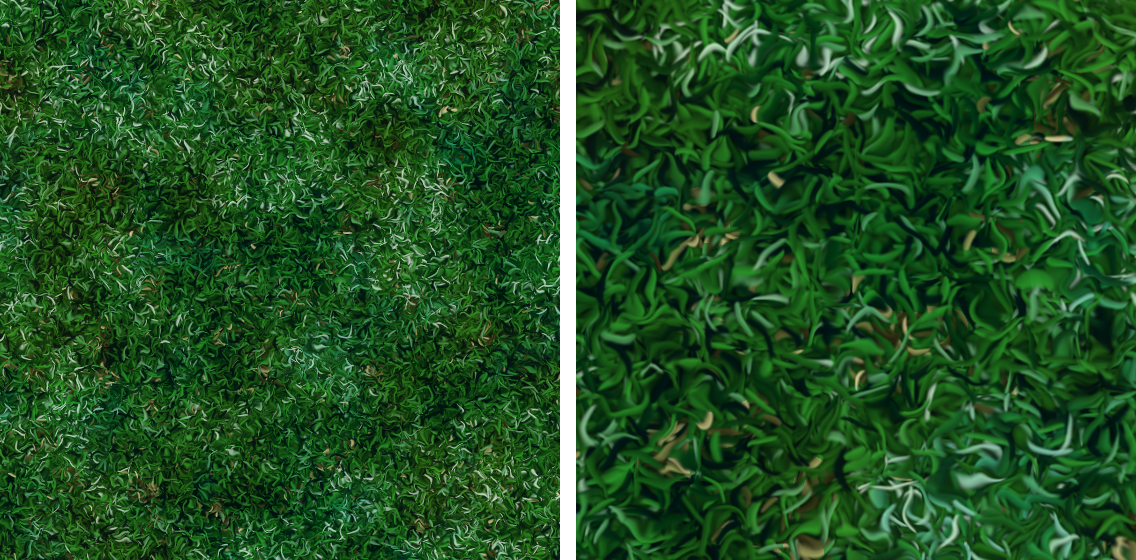
Left: the whole. Right: its middle third, enlarged.
Reproduce this texture procedurally as a Shadertoy shader.

```glsl
const vec3 SHADOW = vec3(0.00, 0.07, 0.06);
const vec3 DEEP   = vec3(0.03, 0.18, 0.05);
const vec3 MID    = vec3(0.10, 0.32, 0.07);
const vec3 LEAF   = vec3(0.15, 0.46, 0.12);
const vec3 SAGE   = vec3(0.30, 0.52, 0.33);
const vec3 PALE   = vec3(0.60, 0.68, 0.60);
const vec3 SOIL   = vec3(0.20, 0.17, 0.06);
const vec3 STRAW  = vec3(0.80, 0.68, 0.48);
const vec3 TEAL   = vec3(0.02, 0.27, 0.23);
const vec3 GAIN   = vec3(1.10, 1.13, 1.10);

const int   LAYERS      = 12;
const float CELLS       = 50.0;    // blade cells across the canvas
const float HALF_LENGTH = 0.0165;  // longest blade
const float HALF_WIDTH  = 0.0026;  // widest blade
const float MAX_BEND    = 0.45;
const float CLUMP_CELLS = 4.0;     // cells that share a rough direction
const float SPREAD      = 3.4;     // angle range inside a clump
const float CONTACT     = 0.15;    // strength of the shadow under a blade
const float WIGGLE      = 0.009;   // crookedness of the blades
const float LIGHT_RANGE = 0.50;    // tone range of the broad patches

// Integer hash: four values in 0..1
vec4 hash4(ivec4 key) {
    uvec4 v = uvec4(key + 4096) * 1664525u + 1013904223u;
    v += v.yzxy * v.wxyz;
    v ^= v >> 16u;
    v += v.yzxy * v.wxyz;
    return vec4(v >> 8u) / exp2(24.0);
}

float valueNoise(vec2 p, int seed) {
    ivec2 i = ivec2(floor(p));
    vec2 f = fract(p);
    f = f * f * (3.0 - 2.0 * f);
    float a = hash4(ivec4(i, seed, 7)).x;
    float b = hash4(ivec4(i + ivec2(1, 0), seed, 7)).x;
    float c = hash4(ivec4(i + ivec2(0, 1), seed, 7)).x;
    float d = hash4(ivec4(i + ivec2(1, 1), seed, 7)).x;
    return mix(mix(a, b, f.x), mix(c, d, f.x), f.y);
}

float patches(vec2 p, int seed) {
    return 0.6 * valueNoise(p, seed) + 0.4 * valueNoise(p * 2.3 + 5.7, seed + 1);
}

// Ramp from shaded to sunlit grass
vec3 grassColor(float tone) {
    vec3 c = mix(SHADOW, DEEP, smoothstep(0.06, 0.16, tone));
    c = mix(c, MID,  smoothstep(0.22, 0.38, tone));
    c = mix(c, LEAF, smoothstep(0.54, 0.70, tone));
    c = mix(c, SAGE, smoothstep(0.78, 0.87, tone));
    return mix(c, PALE, smoothstep(0.90, 0.98, tone));
}

// Bent tapered blade: x = cover, y = contact shadow, z = side from -1 to 1
vec3 blade(vec2 p, float angle, float halfLength, float width, float bend, float soft) {
    float c = cos(angle), s = sin(angle);
    p = vec2(c * p.x + s * p.y, c * p.y - s * p.x);
    float along = p.x / halfLength;
    if (abs(along) > 1.0) return vec3(0.0);
    float slope = 2.0 * bend * along;
    float across = (p.y - bend * along * p.x) / sqrt(1.0 + slope * slope);
    float taper = 1.0 - along * along;
    float w = width * sqrt(taper);
    float fade = smoothstep(0.0, 0.5, taper);
    float cover = fade * (1.0 - smoothstep(w - soft, w + soft, abs(across)));
    float shadow = fade * (1.0 - smoothstep(w, 2.4 * w + soft, abs(across)));
    return vec3(cover, shadow, clamp(across / width, -1.0, 1.0));
}

void mainImage(out vec4 fragColor, in vec2 fragCoord) {
    vec2 uv = fragCoord / iResolution.y;
    float soft = max(0.0013, 0.6 / iResolution.y);

    // Broad patches of light, drought and hue
    float light = (patches(uv * 9.0, 11) - 0.5) * LIGHT_RANGE;
    float dry = smoothstep(0.64, 0.84, patches(uv * 15.0, 21));
    float cool = smoothstep(0.55, 0.80, patches(uv * 11.0, 31));
    float warm = patches(uv * 7.0, 41) - 0.5;

    // Undergrowth
    vec3 color = mix(DEEP, MID, valueNoise(uv * 110.0, 51));

    // Crooked space makes the blades irregular
    vec2 wiggle = vec2(valueNoise(uv * 75.0, 71), valueNoise(uv * 75.0, 81)) - 0.5;
    vec2 ground = uv + WIGGLE * wiggle;

    // Layers of scattered blades
    for (int layer = 0; layer < LAYERS; layer++) {
        vec2 shift = hash4(ivec4(layer, 3, 5, 9)).xy;
        vec2 p = ground * CELLS + shift;
        ivec2 home = ivec2(floor(p));
        for (int y = -1; y <= 1; y++)
        for (int x = -1; x <= 1; x++) {
            ivec2 cell = home + ivec2(x, y);
            vec4 place = hash4(ivec4(cell, layer, 1));
            vec4 look = hash4(ivec4(cell, layer, 2));
            vec2 clump = floor((vec2(cell) - shift) / CLUMP_CELLS);
            float angle = 6.2832 * hash4(ivec4(ivec2(clump), 61, 3)).x + SPREAD * (place.z - 0.5);
            float tone = look.x + light;
            float width = HALF_WIDTH * mix(0.6, 1.0, look.y) * mix(1.0, 0.8, smoothstep(0.8, 0.95, tone));
            vec3 b = blade((p - vec2(cell) - place.xy) / CELLS, angle,
                           HALF_LENGTH * mix(0.4, 1.0, place.w), width,
                           MAX_BEND * (2.0 * look.z - 1.0), soft);
            if (b.y <= 0.0) continue;

            // Living, cool or withered blade
            vec3 tint = grassColor(tone);
            tint = mix(tint, TEAL * (0.3 + 1.6 * look.x), cool * 0.5 * look.y);
            tint += warm * vec3(0.15, 0.02, -0.05);
            float withered = step(look.w, 0.03 + 0.55 * dry);
            tint = mix(tint, mix(SOIL, STRAW, look.x * look.x), withered * 0.8);
            tint *= 1.0 + 0.25 * b.z;

            color *= 1.0 - CONTACT * b.y;
            color = mix(color, tint, 0.94 * b.x);
        }
    }
    color *= GAIN * (1.0 + 0.5 * light);
    fragColor = vec4(clamp(color, 0.0, 1.0), 1.0);
}
```
